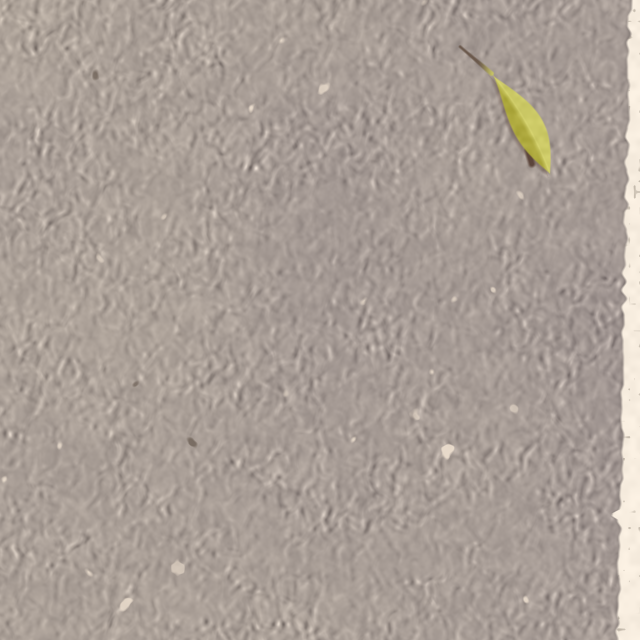
Give the GLSL for this texture, as a Shadertoy shader.

```glsl
// Worn grey-brown asphalt with scattered chips, a pale painted strip and a leaf.
// The grain is warped value noise, sharpened by subtracting shifted taps;
// chips are hashed in a loop, and the leaf is a bent lens with a stem.

#define GRAIN_FREQ 112.0
#define GRAIN_CONTRAST 0.175
#define GRAIN_STRETCH 0.68
#define PATCH_FREQ 15.0
#define CHIP_COUNT 26
#define CHIP_SIZE 0.0125
#define STRIP_BOTTOM 0.965
#define STRIP_TOP 0.984
#define LEAF_WIDTH 0.025
#define LEAF_BEND 0.008
#define SOFTNESS 0.0018

const vec3 ASPHALT = vec3(0.659, 0.616, 0.588);
const vec3 PAINT = vec3(0.970, 0.930, 0.875);
const vec3 PALE_CHIP = vec3(0.930, 0.875, 0.810);
const vec3 DARK_CHIP = vec3(0.430, 0.380, 0.340);
const vec3 LEAF_LIGHT = vec3(0.800, 0.790, 0.400);
const vec3 LEAF_DARK = vec3(0.680, 0.660, 0.240);
const vec3 STEM = vec3(0.420, 0.350, 0.300);
const vec3 SHADE = vec3(0.360, 0.270, 0.230);

const vec2 STEM_TIP = vec2(0.719, 0.927);
const vec2 LEAF_BASE = vec2(0.768, 0.885);
const vec2 LEAF_TIP = vec2(0.860, 0.727);

// Integer hash of a lattice point, 0 to 1
float hash(vec2 cell) {
    uvec2 q = uvec2(ivec2(cell)) * uvec2(1597334677u, 3812015801u);
    uint n = (q.x ^ q.y) * 1597334677u;
    n = (n ^ (n >> 15)) * 2246822519u;
    n ^= n >> 13;
    return float(n >> 8) / 16777216.0;
}

float noise(vec2 p) {
    vec2 i = floor(p), f = fract(p);
    f = f * f * (3.0 - 2.0 * f);
    return mix(mix(hash(i), hash(i + vec2(1, 0)), f.x),
               mix(hash(i + vec2(0, 1)), hash(i + vec2(1, 1)), f.x), f.y);
}

// Stretched and warped noise: short curled strokes along the second axis
float grain(vec2 p) {
    p.y *= GRAIN_STRETCH;
    p += 1.6 * vec2(noise(p * 0.55 + 40.0), noise(p * 0.55 + 90.0));
    return 0.85 * noise(p) + 0.15 * noise(p * 1.9 + 17.0);
}

// Light and dark strokes side by side, leaning by the given angle
float strokes(vec2 p, float lean) {
    float c = cos(lean), s = sin(lean);
    p = mat2(c, s, -s, c) * p;
    return grain(p) - 0.62 * grain(p + vec2(0.85, -0.2)) - 0.38 * grain(p - vec2(0.8, 0.45));
}

float cover(float dist, float soft) {
    return 1.0 - smoothstep(-soft, soft, dist);
}

float segment(vec2 p, vec2 a, vec2 b) {
    vec2 ab = b - a;
    return length(p - a - ab * clamp(dot(p - a, ab) / dot(ab, ab), 0.0, 1.0));
}

// x: distance to the leaf outline, y: signed offset from its midrib
vec2 leaf(vec2 p) {
    float len = distance(LEAF_BASE, LEAF_TIP);
    vec2 axis = (LEAF_TIP - LEAF_BASE) / len;
    float t = dot(p - LEAF_BASE, axis) / len;
    float u = clamp(t, 0.0, 1.0);
    float side = dot(p - LEAF_BASE, vec2(-axis.y, axis.x)) - LEAF_BEND * 4.0 * u * (1.0 - u);
    float halfWidth = LEAF_WIDTH * sin(3.14159 * pow(u, 1.2)) - 0.001;
    return vec2(max(abs(side) - halfWidth, (abs(t - 0.5) - 0.5) * len), side);
}

vec3 asphalt(vec2 p) {
    vec2 g = p * GRAIN_FREQ;
    float relief = 0.85 * strokes(g, 0.35) + 0.5 * strokes(g * 1.1 + 150.0, -0.45);
    relief *= 0.85 + 0.6 * abs(relief);
    float rough = smoothstep(0.15, 0.8, noise(p * PATCH_FREQ + 5.0));
    float broad = noise(p * 4.0 + 31.0) - 0.5;
    float fine = noise(p * 210.0) - 0.5;
    vec3 col = ASPHALT + vec3(0.032, 0.032, 0.016) * (0.45 - p.x);
    col += broad * vec3(0.026, 0.026, 0.016) + fine * 0.018;
    col += relief * GRAIN_CONTRAST * mix(0.6, 1.3, rough) * vec3(1.0, 0.98, 0.92);
    return col + (noise(g * 0.55 + 60.0) - 0.5) * 0.055 * vec3(1.0, 0.97, 0.86);
}

void mainImage(out vec4 fragColor, in vec2 fragCoord) {
    vec2 p = fragCoord / iResolution.xy;
    float soft = max(SOFTNESS, 0.8 / iResolution.y);
    vec3 col = asphalt(p);

    // Scattered chips: mostly pale, a few small dark ones
    float wobble = noise(p * 130.0) - 0.5;
    for (int i = 0; i < CHIP_COUNT; i++) {
        float k = float(i);
        bool dark = i % 7 == 6;
        vec2 d = p - vec2(hash(vec2(k, 211)), hash(vec2(k, 307)));
        float size = CHIP_SIZE * mix(0.3, 1.0, pow(hash(vec2(k, 401)), 4.0));
        size = dark ? min(size, 0.006) : size;
        d.x += (hash(vec2(k, 503)) - 0.5) * d.y;
        float dist = length(d * vec2(1.15, 0.9)) - size * (1.0 + wobble);
        float strength = mix(0.5, 0.95, hash(vec2(k, 601)));
        col = mix(col, dark ? DARK_CHIP : PALE_CHIP, cover(dist, soft * 1.6) * strength);
    }

    // Painted strip with a crumbled edge and faint pits
    float edge = mix(STRIP_BOTTOM, STRIP_TOP, p.y) + 0.008 * (noise(vec2(p.y * 75.0, 3.0)) - 0.5);
    edge -= 0.010 * cover(abs(p.y - 0.196) - 0.005, 0.004);
    vec3 paint = PAINT + 0.04 * (noise(p * 90.0) - 0.5);
    paint -= 0.20 * smoothstep(0.84, 1.0, noise(p * 120.0 + 70.0));
    col = mix(col, col * 0.9, cover(edge - 0.003 - p.x, 0.004));
    col = mix(col, paint, cover(edge - p.x, soft * 1.5));

    // Leaf with its shadow, stem, two-toned blade and midrib
    float shadow = cover(leaf(p + vec2(0.004, 0.003)).x, 0.004);
    col = mix(col, SHADE, 0.4 * shadow);
    col = mix(col, SHADE, cover(segment(p, vec2(0.825, 0.765), vec2(0.831, 0.744)) - 0.005, 0.003));
    float stemDist = segment(p, STEM_TIP, LEAF_BASE) - mix(0.002, 0.0035, smoothstep(0.72, 0.77, p.x));
    col = mix(col, mix(STEM, LEAF_LIGHT, smoothstep(0.745, 0.775, p.x)), cover(stemDist, soft));
    vec2 blade = leaf(p);
    vec3 green = mix(LEAF_DARK, LEAF_LIGHT, smoothstep(-0.008, 0.002, blade.y));
    green += 0.07 * (noise(p * 110.0) - 0.5) + 0.04 * cover(abs(blade.y) - 0.001, soft);
    col = mix(col, green, cover(blade.x, soft));

    fragColor = vec4(clamp(col, 0.0, 1.0), 1.0);
}
```
